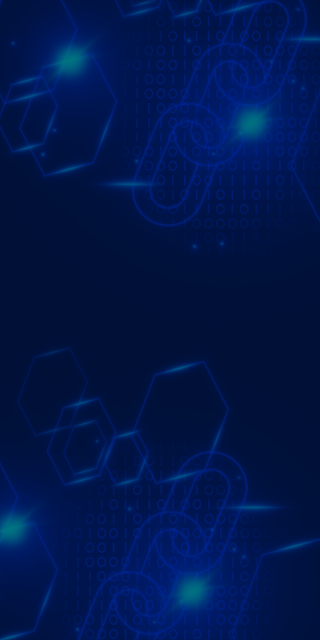
Write a WebGL 1 fragment shader that draws this background.

```glsl
precision highp float;
// Deep navy backdrop with glowing hexagons, a diagonal chain of links, a field
// of faint rings and bars, and teal light bursts. One motif is built from
// distance functions and laid twice: high on the canvas, and low to the left.

uniform vec2 u_resolution;

// Layout lengths are in 1/384 of the canvas width, with y running downward.
const float SPAN = 384.0;
const vec2 REPEAT_SHIFT = vec2(-71.0, 562.0);

const vec3 DEEP = vec3(0.0, 0.062, 0.212);
const vec3 BLUE = vec3(0.0, 0.150, 0.620);
const vec3 TEAL = vec3(0.0, 0.470, 0.500);

// Three neighbouring corners of the skewed hexagon; the others mirror them.
const vec2 HEX_A = vec2(28.5, -73.0);
const vec2 HEX_B = vec2(58.0, -16.0);
const vec2 HEX_C = vec2(30.0, 57.0);

const vec2 LINK_START = vec2(202.0, 228.0);
const vec2 LINK_STEP = vec2(49.0, -72.0);
const vec2 LINK_AXIS = vec2(24.5, -61.0);
const float LINK_RADIUS = 32.0;
const float LINK_HALF_BAND = 10.5;

const vec2 CELL = vec2(14.3, 17.3);
const vec2 FIELD_CENTER = vec2(268.0, 135.0);
const float FIELD_STRENGTH = 0.55;
const vec2 LEFT_BURST = vec2(85.0, 73.0);
const vec2 CHAIN_BURST = vec2(302.0, 148.0);
const int SPARKS = 14;

float hash(vec2 p) {
  return fract(sin(dot(p, vec2(127.1, 311.7))) * 43758.5);
}

// Anti-aliased line of half width w at distance d
float stroke(float d, float w) {
  float soft = max(0.6, 0.7 * SPAN / u_resolution.x);
  return 1.0 - smoothstep(w - soft, w + soft, d);
}

float segment(vec2 p, vec2 a, vec2 b) {
  vec2 pa = p - a, ba = b - a;
  return length(pa - ba * clamp(dot(pa, ba) / dot(ba, ba), 0.0, 1.0));
}

// Narrow light streak along a direction
float flare(vec2 p, vec2 along, float len, float width) {
  vec2 d = normalize(along);
  float x = dot(p, d) / len, y = abs(d.x * p.y - d.y * p.x) / width;
  return exp(-x * x - y);
}

float halfHexagon(vec2 p) {
  return min(segment(p, HEX_A, HEX_B),
         min(segment(p, HEX_B, HEX_C), segment(p, HEX_C, -HEX_A)));
}

// Light is returned as (blue, teal)
vec2 hexagon(vec2 p, vec2 center, float size, float shine) {
  vec2 q = (p - center) / size;
  float d = min(halfHexagon(q), halfHexagon(-q)) * size;
  float edge = 0.42 * stroke(d, 1.1) + 0.17 * exp(-d / 4.0);
  vec2 folded = q.y > 0.0 ? q : -q;
  float len = 9.0 + 11.0 * size;
  float spot = flare((folded - 0.5 * (HEX_C - HEX_A)) * size, HEX_A + HEX_C, len, 3.2)
    + 0.7 * flare((q - 0.5 * (HEX_B + HEX_C)) * size, HEX_C - HEX_B, len, 2.8);
  return vec2(edge * (0.35 + 0.9 * shine) + 1.3 * spot * shine, 1.4 * spot * spot * shine);
}

// Interlocked links: each passes over its neighbour on one side only
float chain(vec2 p) {
  float lines = 0.0, covered = 0.0;
  for (int i = 0; i < 3; i++) {
    vec2 a = LINK_START + LINK_STEP * float(i);
    float band = abs(segment(p, a, a + LINK_AXIS) - LINK_RADIUS) - LINK_HALF_BAND;
    float inside = stroke(band, 0.0);
    float outline = 0.52 * stroke(abs(band), 1.3) + 0.2 * exp(-abs(band) / 4.0)
      + 0.05 * inside;
    vec2 q = p - a - 0.5 * (LINK_AXIS - LINK_STEP) + LINK_STEP;
    float over = step(0.0, LINK_STEP.x * q.y - LINK_STEP.y * q.x);
    lines = lines * (1.0 - 0.8 * inside * over)
      + outline * (1.0 - 0.8 * covered * (1.0 - over));
    covered = inside;
  }
  return lines;
}

// Grid of small rings and upright bars, fading outward
float ringsAndBars(vec2 p) {
  vec2 g = p / CELL, f = (fract(g) - 0.5) * CELL;
  float ring = abs(length(f / vec2(4.4, 5.2)) - 1.0) * 4.8;
  float bar = segment(f, vec2(0.0, -5.2), vec2(0.0, 5.2));
  float d = mix(ring, bar, step(0.5, hash(floor(g))));
  vec2 r = (p - FIELD_CENTER) / vec2(150.0, 195.0);
  return FIELD_STRENGTH * stroke(d, 0.9) * (1.0 - smoothstep(0.45, 1.0, length(r)));
}

vec2 burst(vec2 p) {
  float r = length(p);
  float rays = flare(p, vec2(0.75, -0.66), 30.0, 5.0) + 0.5 * flare(p, vec2(1.0, -0.2), 30.0, 2.5);
  return vec2(1.25 * exp(-r / 33.0), 1.6 * exp(-r * r / 210.0) + 0.6 * rays);
}

vec2 sparks(vec2 p) {
  vec2 light = vec2(0.0);
  for (int i = 0; i < SPARKS; i++) {
    float n = float(i);
    vec2 at = vec2(hash(vec2(n, 1.7)) * 400.0, hash(vec2(n, 5.3)) * 400.0 - 70.0);
    float r = length(p - at);
    light += vec2(1.1 * exp(-r / 3.0), 0.6 * exp(-r * r / 3.0)) * (0.3 + 0.7 * hash(vec2(n, 9.1)));
  }
  return light;
}

vec2 motif(vec2 p) {
  vec2 haze = (p - FIELD_CENTER) / vec2(150.0, 140.0);
  vec2 light = vec2(0.28 * exp(-dot(haze, haze)) + chain(p) + ringsAndBars(p), 0.0);
  // Hexagons: left group, upper group, right edge
  light += hexagon(p, vec2(82.0, 138.0), 1.0, 0.7);
  light += hexagon(p, vec2(34.0, 51.0), 1.0, 0.65);
  light += hexagon(p, vec2(33.0, 137.0), 0.62, 0.6);
  light += hexagon(p, vec2(287.0, -55.0), 1.0, 0.7);
  light += hexagon(p, vec2(134.0, -92.0), 0.72, 0.15);
  light += hexagon(p, vec2(169.0, -32.0), 0.71, 0.5);
  light += hexagon(p, vec2(173.0, -25.0), 0.44, 0.3);
  light += hexagon(p, vec2(223.0, -12.0), 0.44, 0.55);
  light += hexagon(p, vec2(425.0, 178.0), 1.3, 0.7);
  // Bursts and level streaks
  light += burst(p - LEFT_BURST) + burst(p - CHAIN_BURST);
  float streak = flare(p - vec2(156.0, 221.0), vec2(1.0, 0.0), 28.0, 4.0)
    + flare(p - vec2(374.0, 47.0), vec2(1.0, 0.0), 28.0, 4.0);
  return light + vec2(1.2 * streak, 0.9 * streak * streak) + sparks(p);
}

void main() {
  vec2 p = vec2(gl_FragCoord.x, u_resolution.y - gl_FragCoord.y) * SPAN / u_resolution.x;
  vec2 light = motif(p) + motif(p - REPEAT_SHIFT);
  vec2 amount = 1.0 - exp(-light);
  vec3 color = mix(DEEP, BLUE, amount.x);
  gl_FragColor = vec4(mix(color, TEAL, amount.y), 1.0);
}
```
